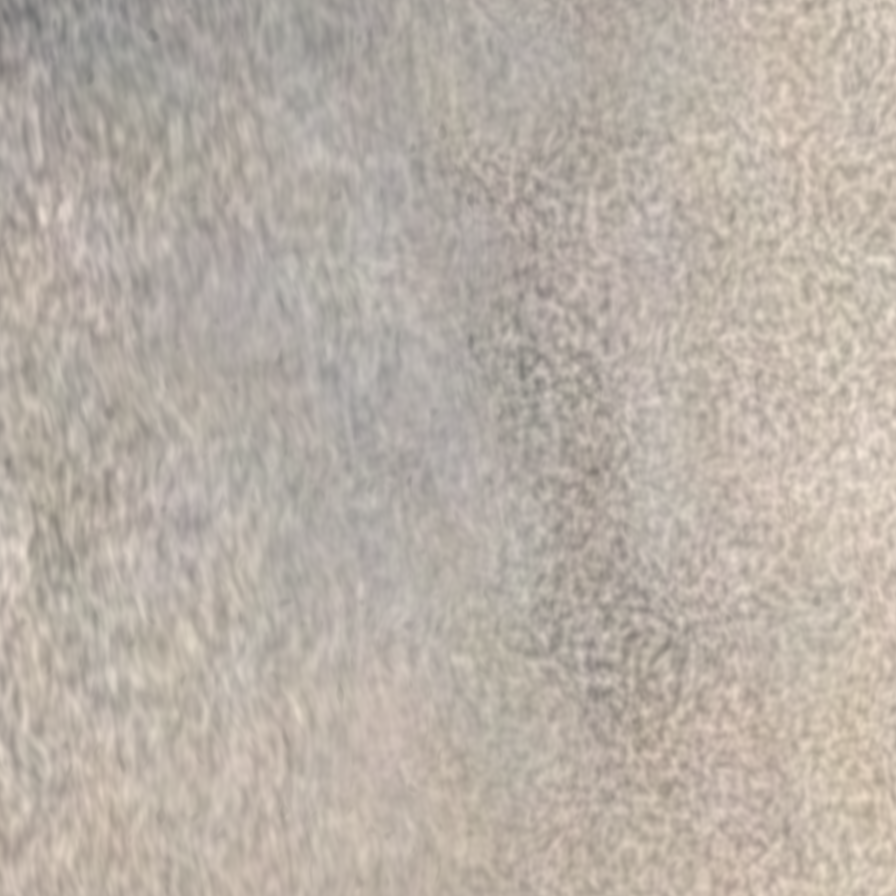
Write a Shadertoy shader that draws this texture.

```glsl
// Weathered pale stone: soft blotches of light and shade, warm and cool,
// under a fine mottled grain that is drawn out into upright streaks on the
// left. All layers are gradient noise at different scales and stretches.

vec2 hash22(vec2 p) {
    vec3 q = fract(p.xyx * vec3(0.1031, 0.1030, 0.0973));
    q += dot(q, q.yzx + 33.33);
    return fract((q.xx + q.yz) * q.zy);
}

float corner(vec2 cell, vec2 offset) {
    vec2 slope = hash22(cell + 57.0) * 2.0 - 1.0;
    return dot(slope * inversesqrt(dot(slope, slope) + 0.01), offset);
}

// Gradient noise, roughly -0.7 to 0.7
float noise(vec2 p) {
    vec2 i = floor(p), f = p - i;
    vec2 u = f * f * f * (f * (f * 6.0 - 15.0) + 10.0);
    vec2 e = vec2(1.0, 0.0);
    return mix(mix(corner(i, f), corner(i + e.xy, f - e.xy), u.x),
               mix(corner(i + e.yx, f - e.yx), corner(i + e.xx, f - e.xx), u.x), u.y);
}

float fbm(vec2 p) {
    float sum = 0.0, amp = 0.6;
    for (int k = 0; k < 4; k++) {
        sum += amp * noise(p);
        p = mat2(1.98, 0.16, -0.16, 1.98) * p + 19.7;
        amp *= 0.58;
    }
    return sum;
}

float blob(vec2 p, vec2 centre, vec2 radius) {
    vec2 d = (p - centre) / radius;
    return exp(-dot(d, d));
}

float segmentDistance(vec2 p, vec2 a, vec2 b) {
    vec2 ab = b - a;
    return length(p - a - ab * clamp(dot(p - a, ab) / dot(ab, ab), 0.0, 1.0));
}

void mainImage(out vec4 fragColor, in vec2 fragCoord) {
    vec2 uv = fragCoord / iResolution.xy;
    vec2 warp = vec2(noise(uv * 9.0 + 3.0), noise(uv * 9.0 + 41.0));
    vec2 p = uv + 0.012 * warp;
    vec2 soft = uv + 0.06 * warp;

    // Broad light and shade
    float band = exp(-pow(segmentDistance(soft, vec2(0.57, 0.80), vec2(0.70, 0.24)) / 0.075, 2.0));
    float rightGlow = smoothstep(0.62, 1.0, soft.x);
    float leftEdge = 1.0 - smoothstep(0.0, 0.22, soft.x);
    float topShade = blob(soft, vec2(0.12, 1.06), vec2(0.38, 0.20));
    float tone = 0.689 + 0.065 * rightGlow - 0.055 * band - 0.10 * topShade;
    tone -= 0.07 * blob(uv, vec2(0.0, 1.0), vec2(0.06, 0.09));
    tone -= 0.05 * blob(soft, vec2(0.08, 0.42), vec2(0.07, 0.15));
    tone -= 0.03 * blob(soft, vec2(0.20, 0.68), vec2(0.14, 0.16));
    tone += 0.09 * blob(uv, vec2(0.005, 0.40), vec2(0.022, 0.08));
    tone += 0.025 * blob(soft, vec2(0.25, 0.20), vec2(0.22, 0.20));
    tone += 0.07 * fbm(p * vec2(5.0, 3.2) + 8.0);
    tone += 0.055 * fbm(p * vec2(17.0, 10.0) + 31.0);

    // Grain: round mottling on the right, upright streaks on the left
    float mottle = 0.7 * noise(p * vec2(76.0, 60.0)) + 0.45 * noise(p * vec2(125.0, 98.0) + 71.0);
    vec2 lean = vec2(p.x + 0.10 * p.y, p.y);
    float streak = 0.7 * noise(lean * vec2(70.0, 30.0) + 13.0)
                 + 0.45 * noise(lean * vec2(130.0, 56.0) + 91.0);
    float grain = mix(streak, mottle, smoothstep(0.2, 0.75, soft.x + 0.15 * warp.y));
    float contrast = 0.17 + 0.11 * band + 0.05 * rightGlow + 0.07 * leftEdge
                   + 0.08 * noise(p * 6.0 + 23.0);
    tone += contrast * grain;

    // Sparse pale flecks and small dark pits
    float fleck = smoothstep(0.30, 0.58, noise(lean * vec2(44.0, 19.0) + 5.0));
    float pit = smoothstep(0.34, 0.60, noise(p * vec2(62.0, 38.0) + 47.0));
    tone += fleck * mix(0.09, 0.045, smoothstep(0.15, 0.6, uv.x)) - 0.06 * pit;

    // Warm beige towards the right and bottom, cool grey at the upper left
    float warmth = 0.95 + 0.35 * rightGlow + 0.35 * (1.0 - smoothstep(0.0, 0.4, uv.y));
    warmth -= 0.45 * blob(soft, vec2(0.40, 0.58), vec2(0.20, 0.30)) + 0.55 * topShade;
    warmth += 0.5 * noise(p * vec2(13.0, 8.0) + 63.0) + 1.4 * (tone - 0.69);
    float pink = 0.012 * noise(p * vec2(8.0, 5.0) + 83.0) + 0.008 * noise(p * vec2(40.0, 24.0) + 17.0);

    vec3 stone = vec3(tone) + warmth * vec3(0.036, 0.0, -0.036) + pink * vec3(0.5, -1.0, 0.8);
    fragColor = vec4(clamp(stone, 0.0, 1.0), 1.0);
}
```
